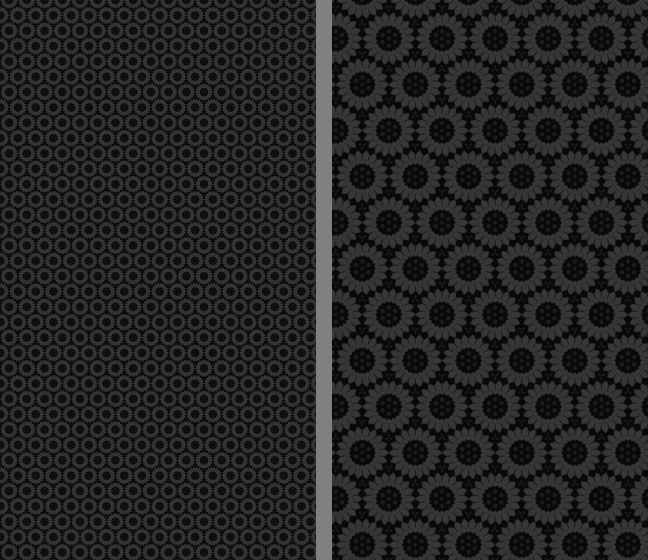
Left, the full canvas; right, a detail of the centre.
Reproduce this pattern procedurally as a WebGL 2 fragment shader.

```glsl
#version 300 es
precision highp float;

uniform vec2 u_resolution;
out vec4 outColor;

// Layout, in canvas widths
const float SPACING = 0.05606;
const vec2 FIRST_CENTER = vec2(0.0289, 0.0002);
const vec2 LATTICE = vec2(1.0, 1.7320508);

// Motif, in units of the spacing
const float PETALS = 18.0;
const float RING_INNER = 0.235;
const float RING_OUTER = 0.462;
const float SCALLOP = 0.036;
const float BEAD_ORBIT = 0.135;
const float BEAD_RADIUS = 0.042;
const float HUB_RADIUS = 0.035;
const float GAP_RADIUS = 0.57735;

const vec3 BLACK = vec3(0.035);
const vec3 CHARCOAL = vec3(0.11);
const vec3 GRAPHITE = vec3(0.17);
const vec3 GRAY = vec3(0.217);

const float PI = 3.14159265;
const int SAMPLES = 4;

// Offset from the nearest center of a triangular lattice
vec2 latticeOffset(vec2 p) {
  vec2 a = p - LATTICE * round(p / LATTICE);
  vec2 q = p - 0.5 * LATTICE;
  vec2 b = q - LATTICE * round(q / LATTICE);
  return dot(a, a) < dot(b, b) ? a : b;
}

// Folds the plane into one of n sectors centered on the x axis
vec2 foldSector(float radius, float angle, float n) {
  float sector = 2.0 * PI / n;
  float folded = angle - sector * round(angle / sector);
  return radius * vec2(cos(folded), sin(folded));
}

float segmentDistance(vec2 p, vec2 a, vec2 b) {
  vec2 ab = b - a;
  return length(p - a - ab * clamp(dot(p - a, ab) / dot(ab, ab), 0.0, 1.0));
}

float coverage(float d, float blur) {
  return 1.0 - smoothstep(-blur, blur, d);
}

vec3 lace(vec2 p, float blur) {
  float radius = length(p);
  float angle = atan(p.y, p.x + 1e-6);
  vec3 color = BLACK;

  // Three-leaf sprigs in the gaps between rings
  vec2 gap = foldSector(radius, angle - PI / 6.0, 6.0);
  float sprig = segmentDistance(gap, vec2(0.515, 0.0), vec2(GAP_RADIUS - 0.025, 0.0)) - 0.016;
  color = mix(color, CHARCOAL, coverage(sprig, blur));

  // Scalloped ring with a darker rim
  float wave = cos(PETALS * angle);
  float outer = radius - RING_OUTER - SCALLOP * wave;
  float inner = RING_INNER + 0.012 * wave - radius;
  float ring = max(outer, inner);
  color = mix(color, GRAPHITE, coverage(ring, blur));
  color = mix(color, GRAY, coverage(ring + 0.022, blur));

  // Fine slits separating the petals
  vec2 slit = foldSector(radius, angle + PI / PETALS, PETALS);
  float slitLine = segmentDistance(slit, vec2(0.345, 0.0), vec2(0.43, 0.0)) - 0.011;
  color = mix(color, CHARCOAL, coverage(slitLine, blur));
  float stitch = abs(radius - 0.315) - 0.007;
  color = mix(color, GRAPHITE, coverage(stitch, blur));

  // Six-bead rosette in the dark eye
  vec2 bead = foldSector(radius, angle - PI / 6.0, 6.0);
  float beads = length(bead - vec2(BEAD_ORBIT, 0.0)) - BEAD_RADIUS;
  color = mix(color, CHARCOAL, coverage(beads, blur));
  return mix(color, CHARCOAL, coverage(radius - HUB_RADIUS, blur));
}

void main() {
  float blur = 0.25 / (u_resolution.x * SPACING);
  vec3 total = vec3(0.0);

  // Average a grid of samples inside each pixel
  for (int j = 0; j < SAMPLES; j++) {
    for (int i = 0; i < SAMPLES; i++) {
      vec2 jitter = (vec2(i, j) + 0.5) / float(SAMPLES) - 0.5;
      vec2 p = gl_FragCoord.xy + jitter;
      p.y = u_resolution.y - p.y;
      p = (p / u_resolution.x - FIRST_CENTER) / SPACING;
      total += lace(latticeOffset(p), blur);
    }
  }
  outColor = vec4(total / float(SAMPLES * SAMPLES), 1.0);
}
```
